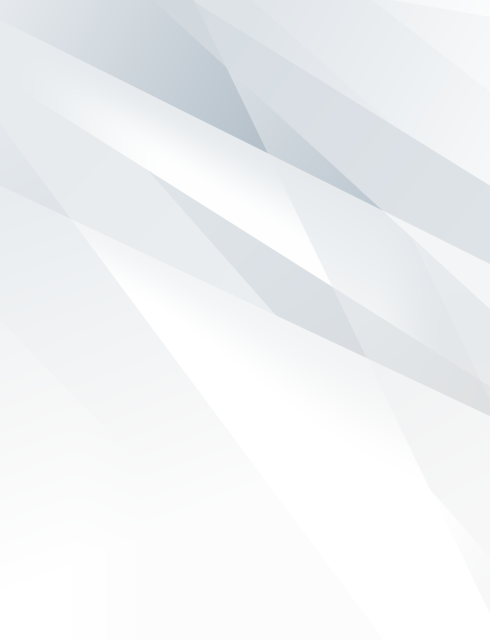
This background is drawn by a Shadertoy shader. Its source:

```glsl
// Pale silver backdrop of overlapping translucent planes, cut by long diagonals.
// Each diagonal gives a soft half-plane mask; the masks choose between linear
// shade ramps, and the final shade is tinted from white to cool blue-grey.

const float ASPECT = 0.763;                      // design width over height
const vec3 COOL_TINT = vec3(1.0, 0.84, 0.71);    // light absorbed per unit shade

// Height of a diagonal at x, measured downward from the top.
float diagonal(float x, vec2 line) {
    return line.x + line.y * x;
}

// 1 below (or left of) a diagonal, 0 above it, with a one-pixel soft edge.
float below(vec2 p, vec2 line) {
    float dist = (p.y - diagonal(p.x, line)) / length(vec2(1.0, line.y));
    float soft = 0.75 / iResolution.y;
    return smoothstep(-soft, soft, dist);
}

// Linear shade ramp running from point a to point b.
float ramp(vec2 p, vec2 a, vec2 b, float shadeA, float shadeB) {
    vec2 axis = b - a;
    return mix(shadeA, shadeB, clamp(dot(p - a, axis) / dot(axis, axis), 0.0, 1.0));
}

// Planes above the shoulder diagonal.
float upperShade(vec2 p, float leftOfSpine, float belowBlade) {
    float dusk = ramp(p, vec2(0.0), vec2(0.41, 0.22), 0.10, 0.29);
    float left = mix(0.18, dusk, belowBlade);

    float sky = ramp(p, vec2(0.39, 0.04), vec2(0.763, 0.25), 0.13, 0.05);
    sky -= 0.012 * (1.0 - below(p, vec2(-0.349, 0.89)));
    sky -= 0.018 * (1.0 - below(p, vec2(-0.452, 0.78)));
    sky -= 0.025 * (1.0 - below(p, vec2(-0.105, 0.172)));
    float slab = ramp(p, vec2(0.30, 0.02), vec2(0.763, 0.38), 0.16, 0.13);
    float right = mix(sky, slab, below(p, vec2(-0.186, 0.624)));

    float wedge = ramp(p, vec2(0.36, 0.12), vec2(0.595, 0.326), 0.15, 0.26);
    return mix(mix(right, wedge, belowBlade), left, leftOfSpine);
}

// Bright band between the shoulder and the beam diagonals.
float bandShade(vec2 p, float leftOfSpine, float belowBlade, vec2 shoulder, vec2 beam) {
    float top = diagonal(p.x, shoulder);
    float depth = clamp((p.y - top) / (diagonal(p.x, beam) - top), 0.0, 1.0);
    float glow = smoothstep(0.0, 0.8, depth) * smoothstep(0.0, 0.28, p.x);
    float left = mix(0.095, 0.003, glow);

    float right = mix(0.10, 0.055, depth);
    right = mix(right, 0.11, smoothstep(0.58, 0.70, p.x));
    right = mix(0.045, right, belowBlade);
    return mix(right, left, leftOfSpine);
}

// Grey sash between the beam and the hem diagonals.
float sashShade(vec2 p, float leftOfSpine, float leftOfKeel, float belowFold) {
    float outer = ramp(p, vec2(0.0, 0.16), vec2(0.08, 0.31), 0.10, 0.125);
    float middle = ramp(p, vec2(0.08, 0.18), vec2(0.38, 0.46), 0.095, 0.08);
    float inner = ramp(p, vec2(0.25, 0.28), vec2(0.57, 0.56), 0.125, 0.155);
    float left = mix(inner, mix(middle, outer, leftOfKeel), belowFold);
    float right = ramp(p, vec2(0.55, 0.50), vec2(0.75, 0.64), 0.11, 0.135);
    return mix(right, left, leftOfSpine);
}

// White field below the hem, shaded at both sides.
float lowerShade(vec2 p, float leftOfSpine, float leftOfKeel, float belowFold, vec2 hem) {
    float reach = mix(0.08, 0.17, smoothstep(0.2, 0.58, p.x));
    float mist = 0.05 * (1.0 - smoothstep(0.0, reach, p.y - diagonal(p.x, hem)));

    float outer = ramp(p, vec2(0.0, 0.30), vec2(0.20, 0.85), 0.09, 0.012);
    outer -= 0.010 * below(p, vec2(0.501, 1.03)) * smoothstep(0.24, 0.10, p.x);
    float left = mix(mist, outer, leftOfKeel);

    float facet = ramp(p, vec2(0.57, 0.57), vec2(0.70, 0.80), 0.058, 0.035);
    float corner = ramp(p, vec2(0.66, 0.82), vec2(0.763, 0.90), 0.003, 0.03);
    float right = mix(facet, corner, belowFold);
    return mix(right, left, leftOfSpine);
}

void mainImage(out vec4 fragColor, in vec2 fragCoord) {
    vec2 uv = fragCoord / iResolution.xy;
    vec2 p = vec2(uv.x * ASPECT, 1.0 - uv.y);

    // Diagonals as (height at the left edge, downward slope).
    vec2 shoulder = vec2(0.031, 0.50);
    vec2 beam = vec2(0.120, 0.634);
    vec2 hem = vec2(0.290, 0.472);
    float leftOfSpine = below(p, vec2(-0.628, 2.08));
    float belowBlade = below(p, vec2(-0.219, 0.92));
    float leftOfKeel = below(p, vec2(0.193, 1.35));
    float belowFold = below(p, vec2(0.005, 1.135));

    // Stack the four tiers from top to bottom.
    float band = bandShade(p, leftOfSpine, belowBlade, shoulder, beam);
    float sash = sashShade(p, leftOfSpine, leftOfKeel, belowFold);
    float lower = lowerShade(p, leftOfSpine, leftOfKeel, belowFold, hem);
    float shade = upperShade(p, leftOfSpine, belowBlade);
    shade = mix(shade, band, below(p, shoulder));
    shade = mix(shade, sash, below(p, beam));
    shade = mix(shade, lower, below(p, hem));

    // Faint lighter sheet crossing the right side.
    float sheet = (1.0 - below(p, vec2(-0.977, 2.1))) * belowBlade;
    shade -= 0.015 * sheet * (1.0 - below(p, hem));

    // Lower planes lose most of the blue cast.
    vec3 tint = mix(COOL_TINT, vec3(0.95, 0.90, 0.86), smoothstep(0.4, 0.7, p.y));
    fragColor = vec4(1.0 - max(shade, 0.0) * tint, 1.0);
}
```
